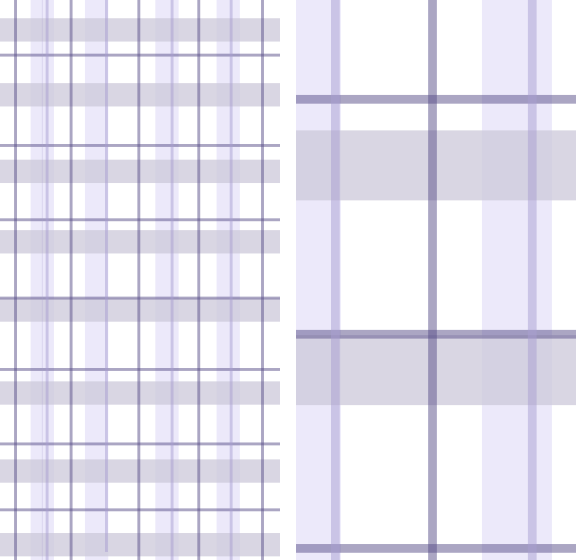
Left: the whole. Right: its middle third, enlarged.
Write a WebGL 2 fragment shader that draws this pattern.

```glsl
#version 300 es
precision highp float;
// Lavender and grey plaid with unevenly spaced stripes on white.
// Translucent layers are stacked in order: upright bands, level bands,
// dark threads, then lilac threads, so every crossing blends by itself.

uniform vec2 u_resolution;
out vec4 fragColor;

// The cloth is GRID units in size; all widths and positions use these units.
const vec2 GRID = vec2(384.0, 768.0);
const float BAND_WIDTH = 32.0;
const float THREAD_WIDTH = 4.0;
const float HAIR_WIDTH = 1.3;

// Stripe centres, from the left edge or from the top edge.
const float LAVENDER_X[4] = float[](58.0, 132.5, 229.0, 313.0);
const float GREY_Y[8] = float[](41.0, 130.0, 235.0, 331.6, 425.2, 539.0, 646.0, 747.0);
const float DARK_X[5] = float[](21.3, 97.5, 190.4, 272.6, 360.0);
const float DARK_Y[7] = float[](75.6, 199.5, 301.4, 408.8, 506.7, 608.8, 699.2);
const float LILAC_X[4] = float[](64.6, 146.0, 236.0, 317.0);
const float HAIR_X = 58.0;
const int SHORT_THREAD = 1;          // this lilac thread stops early
const float SHORT_END = 757.0;

// Inks with their opacity in alpha.
const vec3 WHITE = vec3(1.0);
const vec4 LAVENDER = vec4(0.925, 0.915, 0.980, 1.0);
const vec4 GREY = vec4(0.800, 0.787, 0.853, 0.75);
const vec4 DARK = vec4(0.340, 0.300, 0.530, 0.5);
const vec4 LILAC = vec4(0.660, 0.620, 0.820, 0.5);
const float HAIR_STRENGTH = 0.55;

// Coverage of a stripe, smoothed over one pixel.
float stripe(float pos, float centre, float width, float pixel) {
    float low = max(pos - 0.5 * pixel, centre - 0.5 * width);
    float high = min(pos + 0.5 * pixel, centre + 0.5 * width);
    return clamp((high - low) / pixel, 0.0, 1.0);
}

vec3 layer(vec3 base, vec4 ink, float coverage) {
    return mix(base, ink.rgb, ink.a * coverage);
}

void main() {
    vec2 pixel = GRID / u_resolution;
    vec2 p = gl_FragCoord.xy * pixel;
    p.y = GRID.y - p.y;
    vec3 color = WHITE;

    // Wide bands
    for (int i = 0; i < LAVENDER_X.length(); i++)
        color = layer(color, LAVENDER, stripe(p.x, LAVENDER_X[i], BAND_WIDTH, pixel.x));
    for (int i = 0; i < GREY_Y.length(); i++)
        color = layer(color, GREY, stripe(p.y, GREY_Y[i], BAND_WIDTH, pixel.y));

    // Dark threads
    for (int i = 0; i < DARK_X.length(); i++)
        color = layer(color, DARK, stripe(p.x, DARK_X[i], THREAD_WIDTH, pixel.x));
    for (int i = 0; i < DARK_Y.length(); i++)
        color = layer(color, DARK, stripe(p.y, DARK_Y[i], THREAD_WIDTH, pixel.y));

    // Lilac threads, one of them cut short, and a single hairline
    for (int i = 0; i < LILAC_X.length(); i++) {
        float cover = stripe(p.x, LILAC_X[i], THREAD_WIDTH, pixel.x);
        if (i == SHORT_THREAD)
            cover *= clamp((SHORT_END - p.y) / pixel.y + 0.5, 0.0, 1.0);
        color = layer(color, LILAC, cover);
    }
    float hair = stripe(p.x, HAIR_X, HAIR_WIDTH, pixel.x);
    color = layer(color, LILAC, HAIR_STRENGTH * hair);

    fragColor = vec4(color, 1.0);
}
```
